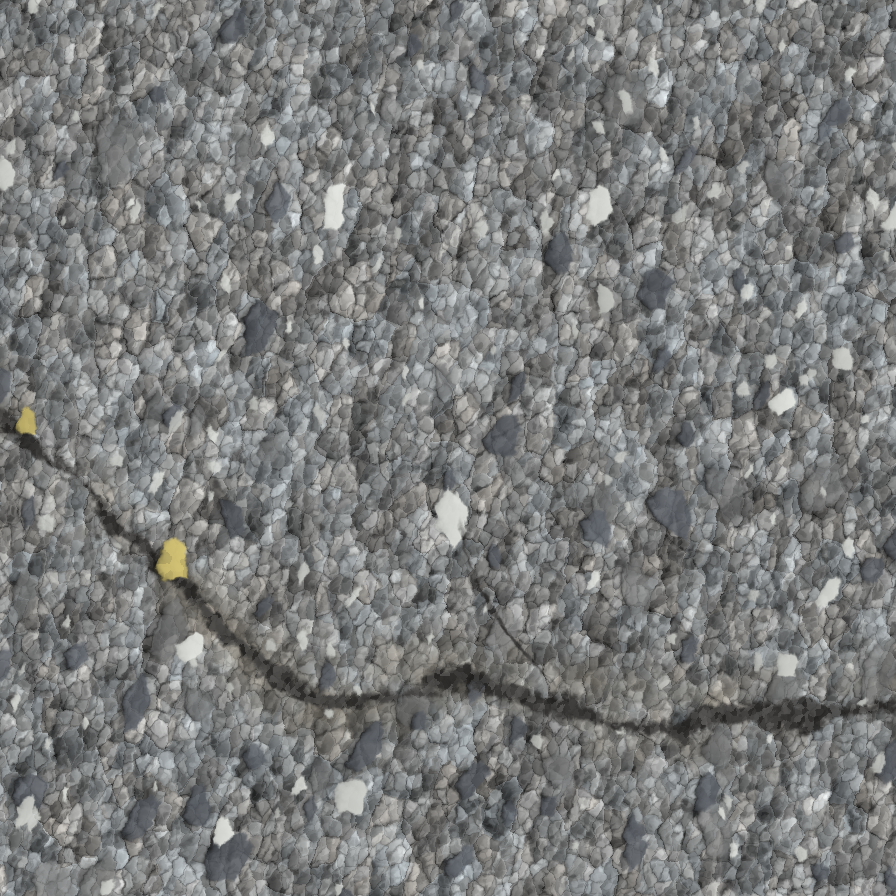
A Shadertoy shader for this texture:

```glsl
// Weathered asphalt: packed grey grit, pale and dark stones, and a dirty ragged crack.

const float BASE_TONE = 0.525;
const vec2 GRAIN_COARSE = vec2(40.0, 28.0);   // cells across the canvas
const vec2 GRAIN_MEDIUM = vec2(82.0, 58.0);
const vec2 GRAIN_FINE = vec2(165.0, 125.0);
const float LEAN = 0.22;                      // slant of the grains
const vec2 LIGHT_DIR = vec2(0.85, 0.53);
const vec3 COOL_TINT = vec3(0.955, 1.005, 1.035);
const vec3 WARM_TINT = vec3(1.025, 1.0, 0.965);
const vec3 PALE_STONE = vec3(0.82, 0.83, 0.81);
const vec3 SLATE_STONE = vec3(0.32, 0.34, 0.37);
const vec3 GREY_STONE = vec3(0.47, 0.475, 0.475);
const vec3 YELLOW_STONE = vec3(0.77, 0.71, 0.42);
const vec3 DIRT = vec3(0.47, 0.45, 0.41);
const vec3 CRACK_DARK = vec3(0.16, 0.155, 0.15);
const float SOFT_EDGE = 0.0022;
const float TAU = 6.2832;

vec3 hash3(vec2 p) {
    vec3 q = fract(p.xyx * vec3(0.1031, 0.1030, 0.0973));
    q += dot(q, q.yzx + 33.33);
    return fract((q.xxy + q.yzz) * q.zyx);
}

// Layered sines, roughly -1 to 1
float waves(vec2 p) {
    float sum = 0.0, amp = 0.5;
    for (int i = 0; i < 4; i++) {
        sum += amp * sin(p.x + 1.7 * sin(p.y * 0.8)) * cos(p.y + 1.3 * sin(p.x * 0.7));
        p = mat2(1.3, 1.5, -1.5, 1.3) * p + 2.7;
        amp *= 0.62;
    }
    return sum;
}

// Cellular noise: x = border gap, y = slope towards the light, z = cell tone, w = cell tint
vec4 grains(vec2 p) {
    vec2 cell = floor(p), nearest = vec2(0.0);
    vec3 id = vec3(0.0);
    float first = 9.0, second = 9.0;
    for (int y = -1; y <= 1; y++)
    for (int x = -1; x <= 1; x++) {
        vec2 c = cell + vec2(x, y);
        vec3 rnd = hash3(c);
        vec2 d = p - c - rnd.xy;
        float dist = length(d);
        if (dist < first) {
            second = first;
            first = dist;
            nearest = d;
            id = hash3(c + 71.0);
        } else second = min(second, dist);
    }
    return vec4(second - first, dot(nearest, LIGHT_DIR), id.xy);
}

// Signed distance to an uneven convex stone
float polygon(vec2 d, float radius, float seed) {
    float reach = -1.0;
    for (int k = 0; k < 6; k++) {
        float wobble = fract(seed * 13.0 + float(k) * 0.618);
        float a = TAU * (float(k) + 0.7 * wobble + seed) / 6.0;
        reach = max(reach, dot(d, vec2(cos(a), sin(a))) / mix(0.65, 1.1, wobble));
    }
    return reach - radius;
}

// Scattered stones: x = signed distance, y = seed, z = sideways position in the stone
vec3 stones(vec2 uv, float cells, float chance, vec2 radii, float salt) {
    vec2 cell = floor(uv * cells);
    vec3 best = vec3(1.0, 0.0, 0.0);
    for (int y = -1; y <= 1; y++)
    for (int x = -1; x <= 1; x++) {
        vec2 c = cell + vec2(x, y);
        vec3 rnd = hash3(c + salt), look = hash3(c + salt + 37.0);
        if (rnd.z > chance) continue;
        vec2 d = uv - (c + rnd.xy) / cells;
        d.x -= d.y * (look.z - 0.35) * 0.7;
        float radius = mix(radii.x, radii.y, look.x * look.x);
        float dist = polygon(d * vec2(1.25, 0.85), radius, look.y);
        if (dist < best.x) best = vec3(dist, look.y, d.x / radius);
    }
    return best;
}

float cover(float dist) { return 1.0 - smoothstep(-SOFT_EDGE, SOFT_EDGE, dist); }

// Lays a stone layer over the ground, with a shadow along its left side
vec3 layStones(vec3 ground, vec3 stone, vec3 color, float opacity, float shadow) {
    float rim = exp(-abs(stone.x) / 0.0035) * smoothstep(0.1, -0.7, stone.z);
    vec3 face = color * (0.9 + 0.2 * stone.y + 0.04 * stone.z);
    return mix(ground, face, cover(stone.x) * opacity) * (1.0 - shadow * rim);
}

float crackHeight(float x) {
    return 0.205 + 0.36 * (1.0 - smoothstep(-0.1, 0.42, x))
        + 0.035 * exp(-pow((x - 0.5) / 0.09, 2.0)) - 0.02 * exp(-pow((x - 0.75) / 0.05, 2.0));
}

void mainImage(out vec4 fragColor, in vec2 fragCoord) {
    vec2 uv = fragCoord / iResolution.xy;
    vec2 ragged = uv + 0.0035 * vec2(waves(uv * 110.0), waves(uv.yx * 120.0 + 4.0));
    vec2 p = vec2(ragged.x - LEAN * ragged.y, ragged.y) + 2.0;

    // Packed grit at three sizes
    vec4 coarse = grains(p * GRAIN_COARSE);
    vec4 medium = grains(p * GRAIN_MEDIUM + 19.0);
    vec4 fine = grains(p * GRAIN_FINE + 43.0);
    float tone = BASE_TONE + 0.025 * waves(uv * 14.0);
    tone += 0.23 * (coarse.z - 0.5) * smoothstep(0.0, 0.2, coarse.x) + 0.10 * coarse.y;
    tone += 0.27 * (medium.z - 0.5) * smoothstep(0.0, 0.3, medium.x) + 0.12 * medium.y;
    tone += 0.20 * (fine.z - 0.5) * smoothstep(0.0, 0.4, fine.x);
    tone -= 0.13 * (1.0 - smoothstep(0.0, 0.16, coarse.x)) * smoothstep(0.3, 0.8, coarse.w);
    tone -= 0.08 * (1.0 - smoothstep(0.0, 0.22, medium.x));
    vec3 color = tone * mix(COOL_TINT, WARM_TINT, 0.6 * coarse.w + 0.4 * medium.w);

    // Dirt gathered along the crack
    float offset = uv.y - crackHeight(uv.x) + 0.016 * waves(uv * 32.0) + 0.006 * waves(uv * 130.0);
    float dirt = exp(-pow(offset / 0.05, 2.0)) * smoothstep(-0.5, 0.5, waves(uv * 17.0 + 3.0));
    color = mix(color, DIRT * (0.45 + 1.1 * tone), 0.75 * dirt);

    // Embedded stones, dark first and pale last
    color = layStones(color, stones(ragged, 10.0, 0.22, vec2(0.014, 0.032), 5.0), GREY_STONE, 0.6, 0.45);
    color = layStones(color, stones(ragged, 15.0, 0.24, vec2(0.010, 0.027), 113.0), SLATE_STONE, 0.72, 0.55);
    color = layStones(color, stones(ragged, 26.0, 0.15, vec2(0.005, 0.011), 211.0), PALE_STONE, 0.82, 0.2);
    color = layStones(color, stones(ragged, 9.0, 0.16, vec2(0.014, 0.025), 307.0), PALE_STONE, 0.93, 0.2);

    // Ragged main crack with a fine branch
    float width = 0.007 + 0.010 * waves(uv * 23.0 + 8.0) + 0.005 * (medium.z - 0.5);
    float crack = 1.0 - smoothstep(-0.003, 0.008, abs(offset) - width);
    float drop = 0.43 - uv.y;
    float branch = abs(ragged.x - 0.515 - 2.8 * drop * drop) - 0.002 - 0.003 * waves(uv * 40.0);
    branch = cover(branch) * smoothstep(0.0, 0.04, drop) * smoothstep(0.22, 0.16, drop);
    color = mix(color, CRACK_DARK + 0.18 * (fine.z - 0.3), max(0.85 * crack, 0.75 * branch));

    // Yellow pebbles lodged at the crack's upper end
    for (int i = 0; i < 2; i++) {
        vec2 d = ragged - mix(vec2(0.19, 0.375), vec2(0.028, 0.53), float(i));
        float dist = polygon(d * vec2(1.2, 0.75), 0.021 - 0.008 * float(i), 0.37);
        color = layStones(color, vec3(dist, 0.5 + 0.8 * (medium.z - 0.5), d.x / 0.02), YELLOW_STONE, 0.95, 0.6);
    }

    fragColor = vec4(clamp(color, 0.0, 1.0), 1.0);
}
```
